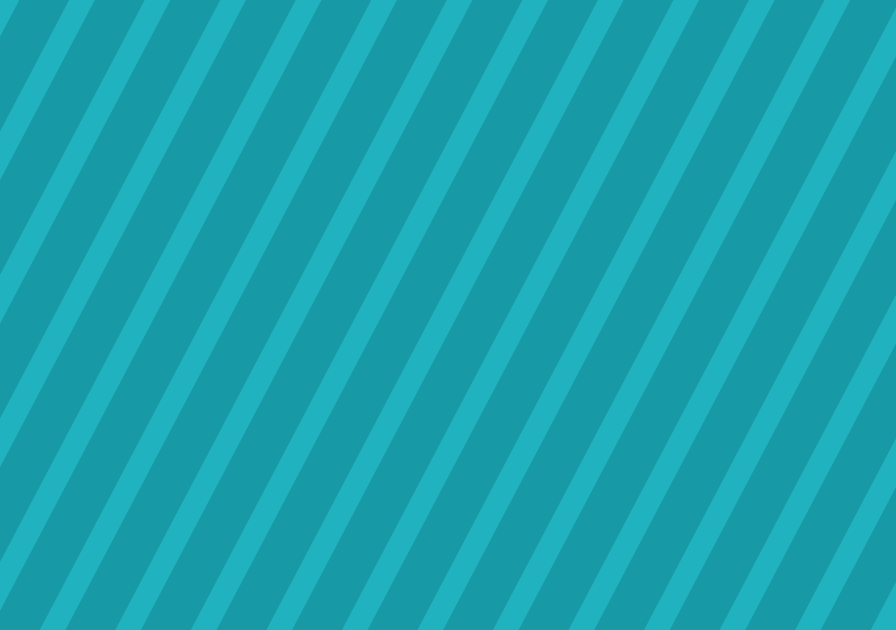
Write a WebGL 2 fragment shader that draws this pattern.

```glsl
#version 300 es
precision highp float;
// Slanted two-tone stripes: light bands on a darker teal ground.
// Each point is slid along the slant to the bottom edge, then folded
// into one period and compared with the band's half width.

uniform vec2 u_resolution;
out vec4 fragColor;

// Lengths are in canvas heights, measured along the horizontal
const float PERIOD = 0.1199;
const float BAND_WIDTH = 0.0407;
const float FIRST_BAND_LEFT = 0.0631;
const float SLANT = 0.5263; // horizontal run per unit of rise

const vec3 GROUND_COLOR = vec3(0.09, 0.60, 0.65);
const vec3 BAND_COLOR = vec3(0.13, 0.70, 0.75);

// Horizontal position where the slanted line through p meets the bottom
float slideToBottom(vec2 p, float slant) {
    return p.x - slant * p.y;
}

// Signed distance along x to the nearest repeated band, negative inside
float bandDistance(float x, float center, float period, float width) {
    float local = (fract((x - center) / period + 0.5) - 0.5) * period;
    return abs(local) - 0.5 * width;
}

// Smooth coverage of a shape over one pixel
float coverage(float dist, float pixel) {
    return clamp(0.5 - dist / pixel, 0.0, 1.0);
}

void main() {
    vec2 p = gl_FragCoord.xy / u_resolution.y;
    float pixel = 1.0 / u_resolution.y;

    // Turn the horizontal distance into a perpendicular one
    float perpendicular = inversesqrt(1.0 + SLANT * SLANT);
    float center = FIRST_BAND_LEFT + 0.5 * BAND_WIDTH;
    float dist = bandDistance(slideToBottom(p, SLANT), center, PERIOD, BAND_WIDTH);

    float band = coverage(dist * perpendicular, pixel);
    fragColor = vec4(mix(GROUND_COLOR, BAND_COLOR, band), 1.0);
}
```
